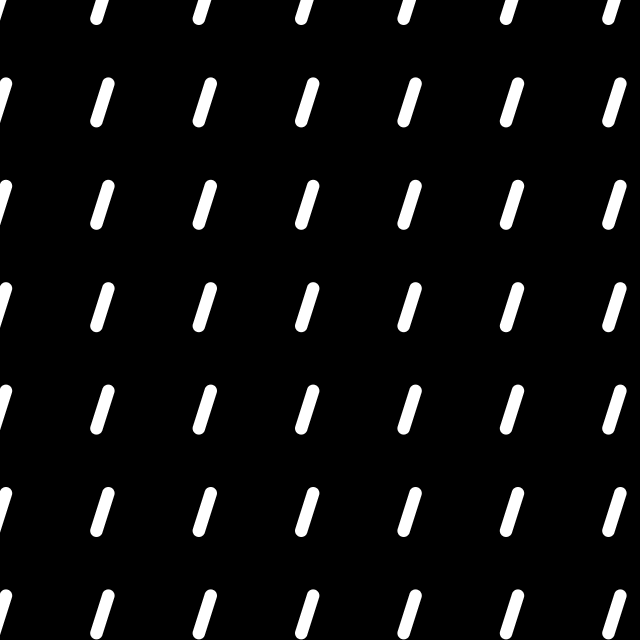
A Shadertoy shader for this pattern:

```glsl
// Square grid of slanted white round-capped dashes on black.

// Distance to a capsule centred on the origin, with its axis from -tip to tip.
float capsule(vec2 p, vec2 tip, float radius) {
    float along = clamp(dot(p, tip) / dot(tip, tip), -1.0, 1.0);
    return length(p - tip * along) - radius;
}

void mainImage(out vec4 fragColor, in vec2 fragCoord) {
    float repeats = 6.25;
    float pixel = repeats / iResolution.y;

    // Grid anchored at the top left corner, one dash centred on each node
    vec2 grid = (fragCoord - vec2(0.0, iResolution.y)) * pixel;
    vec2 cell = fract(grid + 0.5) - 0.5;

    // White dash with a one-pixel soft edge
    float dist = capsule(cell, vec2(0.058, 0.183), 0.061);
    float dash = clamp(0.5 - dist / pixel, 0.0, 1.0);
    fragColor = vec4(vec3(dash), 1.0);
}
```
